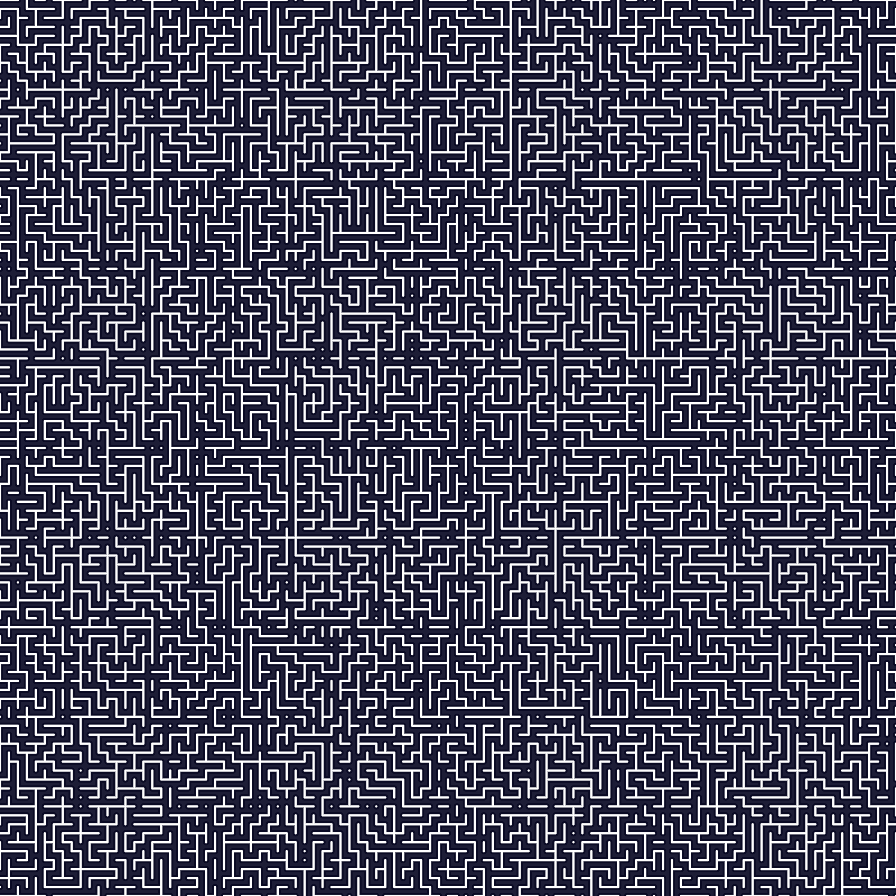
Reproduce this pattern procedurally as a Shadertoy shader.

```glsl
#define CELLS 100.0        // maze cells along the canvas height
#define TILE 10            // cells along one independently carved block
#define GATE_CHANCE 0.35   // share of open sides between blocks
#define WALL_HALF 0.128    // half wall thickness, in cells
#define EDGE_BLUR 0.8      // width of the smoothed edge, in pixels
#define RIM_END 0.35       // reach of the dark rim around walls, in cells
#define SEED 17
#define WALL_COLOR vec3(1.0)
#define RIM_COLOR vec3(0.04, 0.04, 0.14)
#define FLOOR_COLOR vec3(0.112, 0.112, 0.21)

// Right, up, left, down: the opposite of side d is d ^ 2
const ivec2 SIDE[4] = ivec2[4](ivec2(1, 0), ivec2(0, 1), ivec2(-1, 0), ivec2(0, -1));

uint hash(ivec2 key) {
    uint h = uint(key.x) * 0x9E3779B1u ^ (uint(key.y) + uint(SEED)) * 0x85EBCA77u;
    h = (h ^ (h >> 15)) * 0x2C1B3C6Du;
    h = (h ^ (h >> 12)) * 0x297A2D39u;
    return h ^ (h >> 15);
}

float hash01(ivec2 key) {
    return float(hash(key) >> 8) / 16777216.0;
}

bool insideTile(ivec2 c) {
    return c.x >= 0 && c.y >= 0 && c.x < TILE && c.y < TILE;
}

int indexOf(ivec2 c) {
    return c.y * TILE + c.x;
}

bool isNear(ivec2 a, ivec2 b) {
    return abs(a.x - b.x) + abs(a.y - b.y) <= 1;
}

// Carves a block depth first; returns a bit mask of the open sides of one cell
int openSides(ivec2 tile, ivec2 cell) {
    int wayBack[TILE * TILE];
    for (int i = 0; i < TILE * TILE; i++) wayBack[i] = -1;

    uint rng = hash(tile);
    ivec2 at = ivec2(int((rng >> 8) % uint(TILE)), int((rng >> 20) % uint(TILE)));
    wayBack[indexOf(at)] = 0;

    // The cell is settled once it and its neighbours have been visited
    int pending = isNear(at, cell) ? 0 : 1;
    for (int d = 0; d < 4; d++) pending += insideTile(cell + SIDE[d]) ? 1 : 0;

    int open = 0;
    for (int i = 0; i < 2 * TILE * TILE && pending > 0; i++) {
        rng = rng * 1664525u + 1013904223u;
        int turn = int(rng >> 28);
        int spin = (turn & 4) == 0 ? 1 : 3;
        bool moved = false;
        for (int k = 0; k < 4 && !moved; k++) {
            int d = (turn + k * spin) & 3;
            ivec2 next = at + SIDE[d];
            if (insideTile(next) && wayBack[indexOf(next)] < 0) {
                wayBack[indexOf(next)] = d ^ 2;
                if (at == cell) open |= 1 << d;
                if (next == cell) open |= 1 << (d ^ 2);
                if (isNear(next, cell)) pending--;
                at = next;
                moved = true;
            }
        }
        if (!moved) at += SIDE[wayBack[indexOf(at)]];
    }
    return open;
}

// Distance to the centre line of the nearest wall, in cells
float wallDistance(vec2 p) {
    ivec2 cell = ivec2(floor(p));
    vec2 local = fract(p) - 0.5;

    // Rows of blocks are shifted so that their seams do not line up
    int row = cell.y / TILE;
    ivec2 shifted = cell + ivec2(int(hash01(ivec2(row, 91)) * float(TILE)), 0);
    ivec2 tile = shifted / TILE;
    ivec2 inTile = shifted - tile * TILE;
    int open = openSides(tile, inTile);

    // Every grid corner carries the end of some wall
    float dist = length(0.5 - abs(local));
    for (int d = 0; d < 4; d++) {
        bool isOpen = insideTile(inTile + SIDE[d])
            ? (open & (1 << d)) != 0
            : hash01(2 * cell + SIDE[d] + 500) < GATE_CHANCE;
        if (!isOpen) dist = min(dist, 0.5 - dot(local, vec2(SIDE[d])));
    }
    return dist;
}

void mainImage(out vec4 fragColor, in vec2 fragCoord) {
    float pixel = CELLS / iResolution.y;
    float dist = wallDistance(fragCoord * pixel);
    float wall = clamp((WALL_HALF - dist) / (EDGE_BLUR * pixel) + 0.5, 0.0, 1.0);
    vec3 ground = mix(RIM_COLOR, FLOOR_COLOR, smoothstep(RIM_END - 0.04, RIM_END + 0.04, dist));
    fragColor = vec4(mix(ground, WALL_COLOR, wall), 1.0);
}
```
